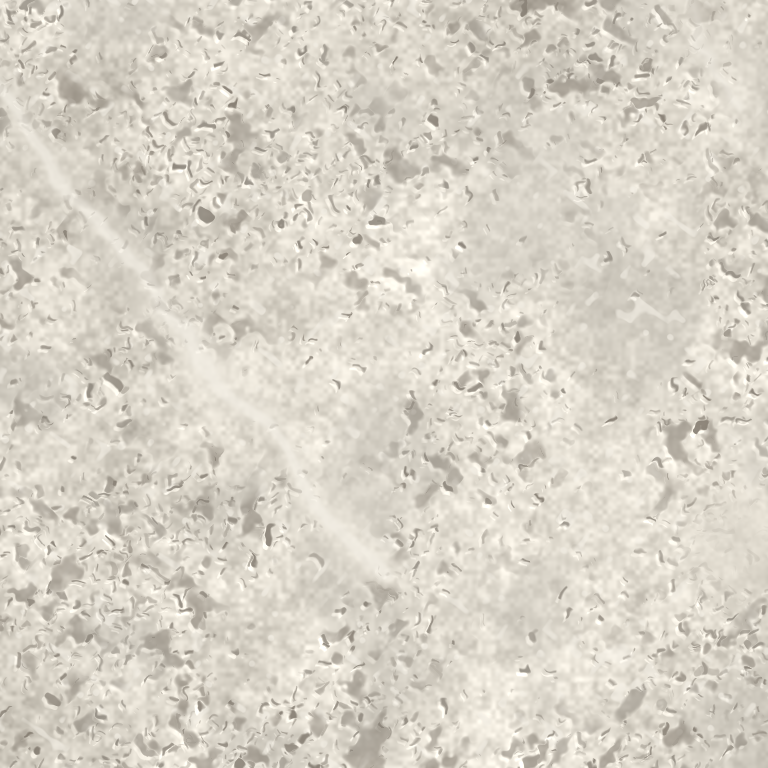
Give the GLSL for this texture, as a Shadertoy shader.

```glsl
// Pale weathered limestone with clustered grey pits, soft mottles and a chalky diagonal vein.

const vec3 STONE = vec3(0.872, 0.850, 0.803);
const vec3 PIT_BROWN = vec3(0.47, 0.435, 0.39);
const vec3 PIT_GREY = vec3(0.57, 0.548, 0.51);
const vec3 CHALK = vec3(0.955, 0.938, 0.90);
const vec3 SHADE = vec3(0.745, 0.727, 0.687);

const float EDGE = 0.0017;          // softness of pit outlines
const float WARP = 0.0095;          // raggedness of pit outlines
const float GRAIN = 0.21;           // contrast of the fine grain
const float MOTTLE = 0.13;          // contrast of the middle-sized blotches
const float CLOUD = 0.17;           // contrast of the broad mottling
const float RIM = 0.14;             // brightness of the lit pit rims
const vec2 LIGHT = vec2(0.0040, 0.0048);
const vec2 VEIN_START = vec2(-0.03, 0.91);
const vec2 VEIN_END = vec2(0.50, 0.25);
const vec2 SIDE_VEIN_START = vec2(0.87, 1.02);
const vec2 SIDE_VEIN_END = vec2(0.97, 0.86);
const vec2 SMOOTH_PATCH = vec2(0.97, 0.30);
const mat2 TILT = mat2(0.8, 0.6, -0.6, 0.8);

vec4 hash4(vec2 cell) {
    vec4 h = fract(cell.xyxy * vec4(0.1031, 0.1030, 0.0973, 0.1099));
    h += dot(h, h.wzxy + 33.33);
    return fract((h.xxyz + h.yzzw) * h.zywx);
}

float noise(vec2 p) {
    vec2 i = floor(p), f = fract(p);
    f = f * f * (3.0 - 2.0 * f);
    float low = mix(hash4(i).x, hash4(i + vec2(1, 0)).x, f.x);
    float high = mix(hash4(i + vec2(0, 1)).x, hash4(i + vec2(1, 1)).x, f.x);
    return mix(low, high, f.y);
}

float fbm(vec2 p) {
    float sum = 0.0, weight = 0.5;
    for (int i = 0; i < 4; i++) {
        sum += weight * noise(p);
        p = 2.0 * TILT * p + 17.3;
        weight *= 0.5;
    }
    return sum;
}

float segmentDistance(vec2 p, vec2 a, vec2 b) {
    vec2 ab = b - a;
    float t = clamp(dot(p - a, ab) / dot(ab, ab), 0.0, 1.0);
    return length(p - a - t * ab);
}

// How thickly pits gather: clustered, and denser toward the left.
float crowding(vec2 p) {
    float cluster = 0.6 * noise(TILT * p * 11.0 + 3.0) + 0.4 * noise(p * 5.0 + 31.0);
    return (0.1 + 1.8 * smoothstep(0.2, 0.8, cluster)) * (1.2 - 0.4 * p.x);
}

// Bent capsules, one per occupied cell; returns the depth of the strongest.
float pitLayer(vec2 p, float cells, float share, float seed) {
    vec2 home = floor(p * cells);
    float depth = 0.0;
    for (int y = -1; y <= 1; y++)
    for (int x = -1; x <= 1; x++) {
        vec2 cell = home + vec2(x, y);
        vec4 place = hash4(cell + seed);
        vec4 shape = hash4(cell + seed + 71.7);
        vec2 center = (cell + place.xy) / cells;
        if (place.z > share * crowding(center)) continue;
        float angle = 6.2832 * place.w;
        vec2 axis = vec2(cos(angle), sin(angle));
        vec2 q = p - center;
        q = vec2(dot(q, axis), dot(q, vec2(-axis.y, axis.x)));
        q.y += (shape.x - 0.5) * 1.2 * cells * q.x * q.x;
        float reach = mix(0.05, 0.34, shape.y * shape.y) / cells;
        float width = mix(0.05, 0.135, shape.z) / cells;
        float d = length(vec2(max(abs(q.x) - reach, 0.0), q.y)) - width;
        float cover = 1.0 - smoothstep(-EDGE, EDGE, d);
        depth = max(depth, cover * mix(0.35, 1.0, shape.w));
    }
    return depth;
}

float pits(vec2 p) {
    vec2 ragged = vec2(noise(TILT * p * 115.0), noise(TILT * p * 115.0 + 43.0)) - 0.5;
    p += WARP * ragged;
    float hollows = smoothstep(0.64, 0.90, noise(TILT * p * 56.0 + 12.0));
    float depth = 0.6 * hollows * min(crowding(p), 1.0);
    depth = max(depth, pitLayer(p, 43.0, 0.54, 11.0));
    depth = max(depth, 0.75 * pitLayer(p, 74.0, 0.28, 137.0));
    return max(depth, 0.95 * pitLayer(p, 23.0, 0.12, 263.0));
}

void mainImage(out vec4 fragColor, in vec2 fragCoord) {
    vec2 p = fragCoord / iResolution.y;

    // Veins and the worn patch, where the surface is smoother
    vec2 drift = vec2(fbm(p * 12.0), fbm(p * 12.0 + 29.0)) - 0.47;
    vec2 bent = p + 0.055 * drift;
    float vein = segmentDistance(bent, VEIN_START, VEIN_END);
    vein = min(vein, segmentDistance(bent, SIDE_VEIN_START, SIDE_VEIN_END) + 0.004);
    float core = 1.0 - smoothstep(0.003, 0.014, vein);
    float halo = 1.0 - smoothstep(0.008, 0.045, vein);
    float worn = 1.0 - smoothstep(0.03, 0.13, length(bent - SMOOTH_PATCH));
    float roughness = (1.0 - 0.6 * halo) * (1.0 - 0.85 * worn);

    // Broad clouds, middle blotches and fine grain
    float cloud = fbm(p * 4.0 + 8.0) - 0.47;
    float blotch = 0.5 * noise(TILT * p * 17.0 + 2.0) + 0.5 * noise(p * 34.0 + 51.0) - 0.5;
    float fine = 0.45 * noise(TILT * p * 88.0 + 5.0) + 0.55 * noise(p.yx * 165.0) - 0.5;
    float relief = CLOUD * cloud + (MOTTLE * blotch + GRAIN * fine) * mix(0.3, 1.0, roughness);
    vec3 color = STONE + relief;
    float shade = smoothstep(0.50, 0.70, fbm(p * 6.0 + 61.0));
    color = mix(color, SHADE, 0.45 * shade * (1.0 - halo));

    // Chalky vein and scattered pale specks
    float speck = smoothstep(0.76, 0.92, noise(TILT * p * 72.0 + 90.0));
    color = mix(color, CHALK, max(0.55 * halo * (0.3 + core), 0.6 * speck * roughness));

    // Pits with a lit rim on one side
    float pit = pits(p) * roughness;
    float rim = max(pits(p + LIGHT) * roughness - pit, 0.0);
    vec3 pitColor = mix(PIT_BROWN, PIT_GREY, noise(p * 24.0 + 7.0));
    color = mix(color + RIM * rim, pitColor, 0.88 * pit);

    fragColor = vec4(clamp(color, 0.0, 1.0), 1.0);
}
```
